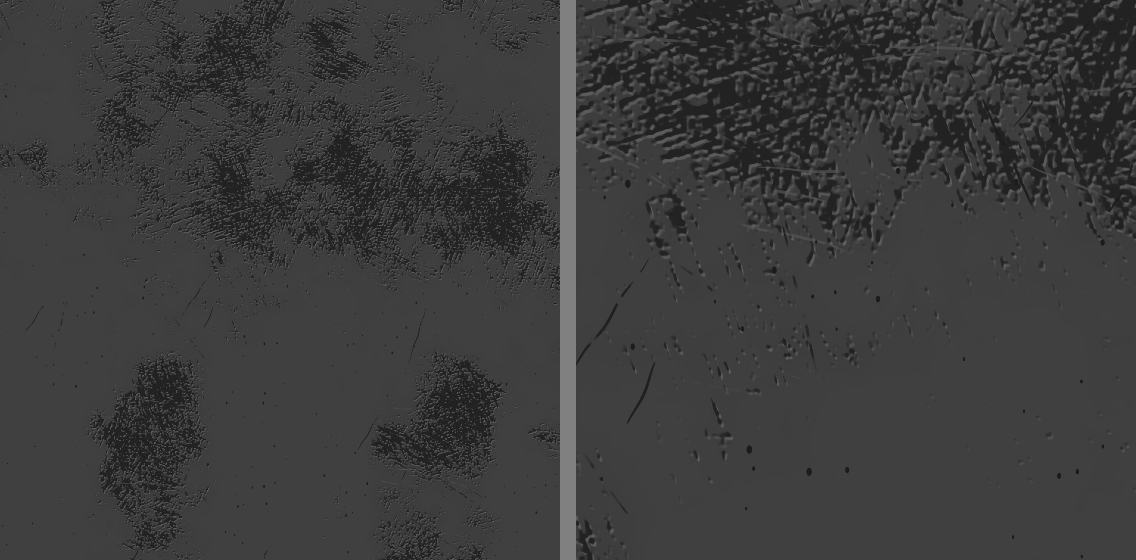
Left, the full canvas; right, a detail of the centre.
Reproduce this texture procedurally as a WebGL 2 fragment shader.

```glsl
#version 300 es
precision highp float;
// Worn charcoal surface: a flat dark grey with finely scuffed patches.
// Thresholded streak noise in several directions forms the wear, an offset
// copy gives its pale rims, and hashed cells scatter scratches and specks.

#define BASE_GREY 0.25
#define DARK_GREY 0.135
#define HAZE 0.018
#define RIM_LIGHT 0.12
#define RIM_OFFSET vec2(-0.0012, 0.0018)
#define STREAK_FREQ vec2(48.0, 400.0)
#define GRAIN_FREQ 380.0
#define WEAR_LIMITS vec2(0.85, 0.38)
#define WEAR_SOFTNESS 0.19
#define SPECK_CELLS 56.0
#define SPECK_CHANCE 0.10
#define LINE_WIDTH 0.0009

uniform vec2 u_resolution;
out vec4 fragColor;

const float TAU = 6.2831853;

float hash(vec2 p) {
  return fract(sin(dot(p, vec2(127.1, 311.7))) * 43758.5453);
}

float noise(vec2 p) {
  vec2 i = floor(p), f = fract(p);
  f = f * f * (3.0 - 2.0 * f);
  return mix(mix(hash(i), hash(i + vec2(1, 0)), f.x),
             mix(hash(i + vec2(0, 1)), hash(i + vec2(1, 1)), f.x), f.y);
}

float fbm(vec2 p) {
  float sum = 0.0, gain = 0.53;
  for (int i = 0; i < 4; i++) {
    sum += gain * noise(p);
    p = p * 2.03 + 17.3;
    gain *= 0.5;
  }
  return sum;
}

vec2 rotate(vec2 p, float a) {
  return vec2(dot(p, vec2(cos(a), sin(a))), dot(p, vec2(-sin(a), cos(a))));
}

// Where the surface is worn: a broad upper band and two lower columns
float wornAmount(vec2 p) {
  float upper = smoothstep(0.42, 0.62, p.y);
  float columns = smoothstep(-0.2, 0.6, cos(2.0 * TAU * (p.x - 0.27)))
                * (1.0 - smoothstep(0.22, 0.42, p.y));
  float placement = 0.08 + 0.46 * upper + 0.60 * columns;
  float broad = (fbm(p * 5.0 + 3.7) - 0.5) * 1.4;
  float ragged = (fbm(p * 26.0 + 9.1) - 0.5) * 0.8;
  return smoothstep(0.15, 0.85, placement + broad + ragged);
}

// Directional streaks broken up by grain, cut at a limit set by the patch
float wear(vec2 p, float worn) {
  float streak = 0.0;
  for (int i = 0; i < 4; i++) {
    float k = float(i);
    float angle = 1.15 + 0.75 * k + 0.1 * noise(p * 4.0 + k * 7.0);
    float strength = 0.4 + 0.75 * noise(p * 10.0 + k * 31.0);
    vec2 q = rotate(p - 0.5, angle) * STREAK_FREQ;
    streak = max(streak, strength * noise(q + k * 53.0));
  }
  float score = 0.6 * streak + 0.4 * noise(p * GRAIN_FREQ + 5.0);
  float limit = mix(WEAR_LIMITS.x, WEAR_LIMITS.y, worn);
  return smoothstep(limit, limit + WEAR_SOFTNESS, score);
}

// Thin tapered segments, one candidate in each cell
float scratches(vec2 p, float cells, float angle, float spread,
                float chance, float seed, float px) {
  float ink = 0.0;
  vec2 home = floor(p * cells);
  for (int j = -1; j <= 1; j++)
  for (int i = -1; i <= 1; i++) {
    vec2 cell = home + vec2(i, j);
    vec2 id = cell + seed;
    vec2 center = (cell + vec2(hash(id + 1.3), hash(id + 2.7))) / cells;
    float tilt = angle + spread * (hash(id + 4.1) - 0.5);
    vec2 q = rotate(p - center, tilt);
    float reach = mix(0.25, 0.9, hash(id + 5.9)) / cells;
    float along = clamp(1.0 - abs(q.x) / reach, 0.0, 1.0);
    q.y += 0.003 * (noise(vec2(q.x * 50.0, seed)) - 0.5);
    float width = LINE_WIDTH * sqrt(along);
    float line = 1.0 - smoothstep(width - 0.5 * px, width + 0.5 * px, abs(q.y));
    float broken = smoothstep(0.3, 0.5, noise(vec2(q.x * 170.0, hash(id) * 90.0)));
    ink = max(ink, line * broken * step(0.001, along) * step(hash(id + 8.3), chance));
  }
  return ink;
}

float specks(vec2 p, float px) {
  vec2 cell = floor(p * SPECK_CELLS);
  vec2 spot = 0.2 + 0.6 * vec2(hash(cell + 0.4), hash(cell + 6.2));
  vec2 d = (fract(p * SPECK_CELLS) - spot) / SPECK_CELLS;
  float radius = mix(0.0008, 0.002, pow(hash(cell + 3.3), 2.0));
  float dist = length(d * vec2(1.2, 0.8));
  return step(hash(cell + 11.0), SPECK_CHANCE)
       * (1.0 - smoothstep(radius - 0.5 * px, radius + 0.5 * px, dist));
}

void main() {
  float px = 1.0 / min(u_resolution.x, u_resolution.y);
  vec2 p = gl_FragCoord.xy * px;
  float worn = wornAmount(p);
  float dark = wear(p, worn);
  float rim = max(wear(p + RIM_OFFSET, worn) - dark, 0.0);

  // Scratches: steep dark, slanted dark, and pale shallow ones
  float zone = smoothstep(0.2, 0.5, worn);
  float steep = scratches(p, 11.0, 1.15, 0.5, 0.2, 20.0, px);
  float slant = scratches(p, 12.0, -0.9, 0.9, 0.4, 60.0, px) * zone;
  float pale = scratches(p, 15.0, -0.2, 0.6, 0.8, 90.0, px) * zone;

  float grey = BASE_GREY - HAZE * worn;
  grey = mix(grey, DARK_GREY, dark) + RIM_LIGHT * rim;
  grey = mix(grey, 0.33, 0.7 * pale);
  grey = mix(grey, 0.11, max(0.9 * max(steep, slant), specks(p, px)));
  fragColor = vec4(vec3(grey), 1.0);
}
```
